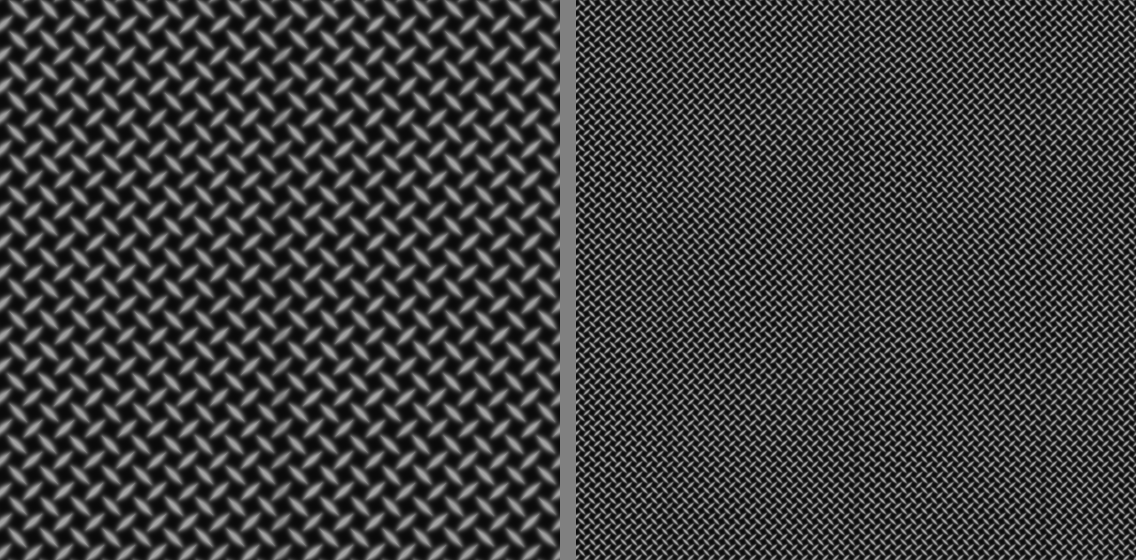
Left, the tile; right, the same tile 3 across and 3 down.
Reproduce this texture procedurally as a Shadertoy shader.

```glsl
const float REPEATS = 18.0;                // cells across and down
const vec2 ORIGIN = vec2(0.06, 0.22);      // lattice phase, in cells
const float HALF_LENGTH = 0.37;            // lozenge size, in cells
const float HALF_WIDTH = 0.105;
const float FALLING_ANGLE = -0.80;         // radians
const float RISING_ANGLE = 0.735;
const float CREST_DEPTH = 0.08;            // flat top starts this far inside
const float SOFTNESS = 0.127;
const float FALLOFF_POWER = 1.75;
const vec2 ROW_SHIFT = vec2(0.06, 0.025);  // full range of the jitter
const float LOZENGE_SHIFT = 0.025;
const float ANGLE_JITTER = 0.07;
const float SIZE_JITTER = 0.08;
const float TONE_JITTER = 0.05;
const float WEAR_X = 0.501;                // faint worn strip
const float WEAR_WIDTH = 0.012;
const float WEAR_DEPTH = 0.16;
const vec3 GROOVE_COLOR = vec3(0.037);
const vec3 CREST_COLOR = vec3(0.635);

vec3 hash3(vec2 p) {
    vec3 q = fract(p.xyx * vec3(0.1031, 0.1030, 0.0973));
    q += dot(q, q.yxz + 33.33);
    return fract((q.xxy + q.yzz) * q.zyx);
}

// Signed distance to a pointed lens lying along x
float lensDistance(vec2 p, float halfLength, float halfWidth) {
    p = abs(p);
    float radius = (halfLength * halfLength + halfWidth * halfWidth) / (2.0 * halfWidth);
    float offset = radius - halfWidth;
    bool pastTip = (p.x - halfLength) * offset > p.y * halfLength;
    return pastTip ? length(p - vec2(halfLength, 0.0))
                   : length(p + vec2(0.0, offset)) - radius;
}

// Summed soft height of one lattice of parallel lozenges
float lozenges(vec2 p, float angle, float seed) {
    vec2 cell = floor(p);
    float height = 0.0;
    for (int j = -1; j <= 1; j++) {
        for (int i = -1; i <= 1; i++) {
            vec2 id = cell + vec2(i, j);
            vec2 wrapped = mod(id, REPEATS);
            vec3 rowRandom = hash3(vec2(seed + 71.0, wrapped.y + 5.0)) - 0.5;
            vec3 place = hash3(wrapped + seed) - 0.5;
            vec3 form = hash3(wrapped + seed + 137.0) - 0.5;

            vec2 center = id + 0.5 + ROW_SHIFT * rowRandom.xy + LOZENGE_SHIFT * place.xy;
            float a = angle + ANGLE_JITTER * place.z;
            vec2 axis = vec2(cos(a), sin(a));
            vec2 q = p - center;
            q = vec2(dot(q, axis), dot(q, vec2(-axis.y, axis.x)));

            float d = lensDistance(q, HALF_LENGTH * (1.0 + SIZE_JITTER * form.x),
                                   HALF_WIDTH * (1.0 + SIZE_JITTER * form.y));
            float slope = max(d + CREST_DEPTH, 0.0) / SOFTNESS;
            height += exp(-pow(slope, FALLOFF_POWER)) * (1.0 + TONE_JITTER * form.z);
        }
    }
    return height;
}

void mainImage(out vec4 fragColor, in vec2 fragCoord) {
    vec2 uv = fragCoord / iResolution.xy;
    vec2 p = uv * REPEATS - ORIGIN;

    // Two crossed lattices, half a cell apart
    float height = lozenges(p, FALLING_ANGLE, 11.0)
                 + lozenges(p - 0.5, RISING_ANGLE, 47.0);

    // Worn strip
    float strip = (uv.x - WEAR_X) / WEAR_WIDTH;
    height *= 1.0 - WEAR_DEPTH * exp(-strip * strip);

    fragColor = vec4(mix(GROOVE_COLOR, CREST_COLOR, min(height, 1.03)), 1.0);
}
```
